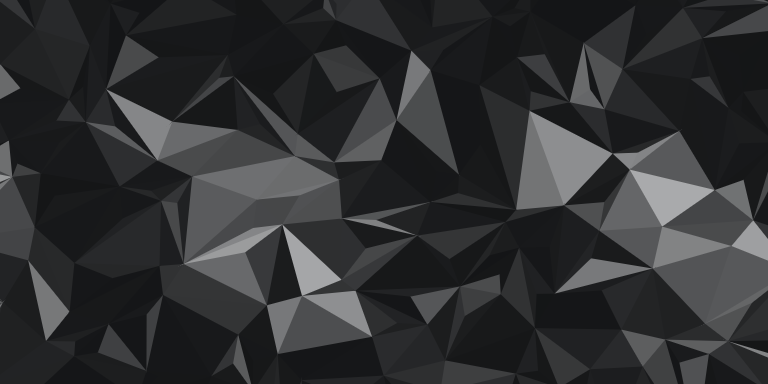
Write a Shadertoy shader that draws this background.

```glsl
const float ROWS = 7.0;         // lattice cells per canvas height
const float TILT = 0.55;        // lattice rotation in radians
const float JITTER = 0.84;      // vertex scatter, below 1 keeps cells simple
const float SPLIT_SHARE = 0.38; // share of facets divided into three

mat2 rotation(float angle) {
    float c = cos(angle), s = sin(angle);
    return mat2(c, s, -s, c);
}

float hash(vec2 p) {
    vec3 q = fract(p.xyx * vec3(0.1031, 0.1030, 0.0973));
    q += dot(q, q.yzx + 33.33);
    return fract((q.x + q.y) * q.z);
}

float cross2(vec2 a, vec2 b) {
    return a.x * b.y - a.y * b.x;
}

float area(vec2 a, vec2 b, vec2 c) {
    return cross2(b - a, c - a);
}

vec2 vertex(vec2 id) {
    vec2 scatter = vec2(hash(id + 11.0), hash(id + 47.0)) - 0.5;
    return id + JITTER * scatter;
}

// Signed distance to the left of the line a-b
float edgeDistance(vec2 p, vec2 a, vec2 b) {
    return cross2(b - a, p - a) / max(length(b - a), 1e-4);
}

// Broad light and dark regions from layered sines
float lightField(vec2 p) {
    return cos(6.6 * (p.x - 0.78)) + cos(5.5 * (p.y - 0.4))
         + cos(6.0 * p.x + 7.0 * p.y - 7.0);
}

// Mostly near-black, with a long thin tail of pale greys
vec3 facetColor(float rank) {
    float x = 1.0 - rank;
    float tone = 0.06 + 1.0 / (1.4 + 20.0 * x + 22.0 * x * x);
    return tone + vec3(-0.004, 0.0, 0.006);
}

// Premultiplied colour and coverage of one flat facet
vec4 facet(vec2 p, vec2 a, vec2 b, vec2 c, vec2 seed, float pixel) {
    float d = min(edgeDistance(p, a, b),
              min(edgeDistance(p, b, c), edgeDistance(p, c, a)));
    float coverage = clamp(0.5 + d / pixel, 0.0, 1.0);
    if (coverage <= 0.0) return vec4(0.0);

    vec2 center = rotation(-TILT) * (a + b + c) / (3.0 * ROWS);
    float grain = hash(seed + 3.0) + hash(seed + 71.0) + hash(seed + 139.0) - 1.5;
    float score = 0.5 * lightField(center) + 1.6 * grain;
    float rank = 1.0 / (1.0 + exp(-1.7 * score));
    return vec4(facetColor(rank), 1.0) * coverage;
}

// A whole triangle, or a fan of three around an inner point
vec4 splitFacet(vec2 p, vec2 a, vec2 b, vec2 c, vec2 seed, float pixel) {
    if (hash(seed + 211.0) > SPLIT_SHARE) return facet(p, a, b, c, seed, pixel);
    vec3 w = 0.25 + vec3(hash(seed + 5.0), hash(seed + 17.0), hash(seed + 29.0));
    vec2 hub = (a * w.x + b * w.y + c * w.z) / (w.x + w.y + w.z);
    return facet(p, a, b, hub, seed + vec2(307.0, 0.0), pixel)
         + facet(p, b, c, hub, seed + vec2(0.0, 401.0), pixel)
         + facet(p, c, a, hub, seed + vec2(503.0, 90.0), pixel);
}

// Cut a lattice cell along the diagonal giving the fuller triangles
vec4 cellFacets(vec2 p, vec2 id, float pixel) {
    vec2 a = vertex(id);
    vec2 b = vertex(id + vec2(1.0, 0.0));
    vec2 c = vertex(id + vec2(1.0, 1.0));
    vec2 d = vertex(id + vec2(0.0, 1.0));
    vec2 seedA = id + vec2(600.0, 130.0);
    vec2 seedB = id + vec2(150.0, 820.0);
    float alongAC = min(area(a, b, c), area(a, c, d));
    float alongBD = min(area(a, b, d), area(b, c, d));
    if (alongAC > alongBD)
        return splitFacet(p, a, b, c, seedA, pixel) + splitFacet(p, a, c, d, seedB, pixel);
    return splitFacet(p, a, b, d, seedA, pixel) + splitFacet(p, b, c, d, seedB, pixel);
}

void mainImage(out vec4 fragColor, in vec2 fragCoord) {
    vec2 p = rotation(TILT) * fragCoord * ROWS / iResolution.y;
    float pixel = ROWS / iResolution.y;
    vec2 home = floor(p);

    // Blend the facets covering this point
    vec4 sum = vec4(0.0);
    for (int y = -1; y <= 1; y++)
        for (int x = -1; x <= 1; x++)
            sum += cellFacets(p, home + vec2(x, y), pixel);

    fragColor = vec4(sum.rgb / max(sum.a, 1e-4), 1.0);
}
```
